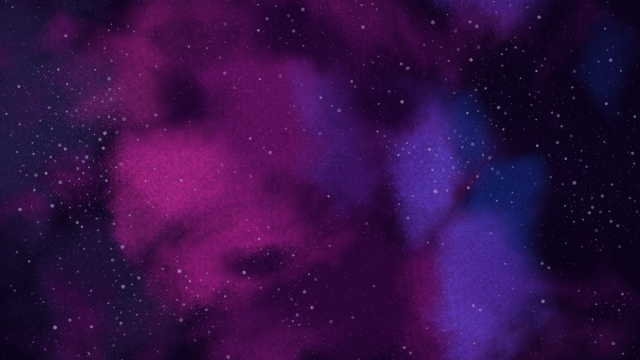
A Shadertoy shader for this texture:

```glsl
// A painted nebula: dark sky, slate haze, a magenta body, pink, violet and blue clouds.
// Each cloud is a soft ellipse whose edge is broken up by warped fractal noise;
// clustered dust and small pale stars are scattered on jittered grids.

float hash(vec2 p) {
    return fract(sin(dot(p, vec2(127.1, 311.7))) * 43758.5453);
}

float noise(vec2 p) {
    vec2 i = floor(p), f = fract(p);
    f = f * f * (3.0 - 2.0 * f);
    return mix(mix(hash(i), hash(i + vec2(1, 0)), f.x),
               mix(hash(i + vec2(0, 1)), hash(i + vec2(1, 1)), f.x), f.y);
}

float fbm(vec2 p) {
    float sum = 0.0, amp = 0.52;
    for (int i = 0; i < 5; i++) {
        sum += amp * noise(p);
        p = mat2(1.6, 1.2, -1.2, 1.6) * p + 7.3;
        amp *= 0.5;
    }
    return sum;
}

// Coverage of a ragged soft ellipse
float cloud(vec2 p, vec2 centre, vec2 radius) {
    float ragged = (fbm(p * 5.5 + centre * 17.0) - 0.5) * 1.7;
    return smoothstep(1.25, 0.25, length((p - centre) / radius) + ragged);
}

// Gaussian density of a star cluster
float cluster(vec2 p, vec2 centre, vec2 radius) {
    vec2 d = (p - centre) / radius;
    return exp(-dot(d, d));
}

// One jittered star per cell, kept with the given chance
float stars(vec2 p, float cells, float size, float chance) {
    p = mat2(0.8, 0.6, -0.6, 0.8) * p * cells;
    vec2 id = floor(p);
    vec2 spot = 0.32 + 0.36 * vec2(hash(id + 3.1), hash(id + 8.7));
    float pick = hash(id + 21.3);
    float radius = size * mix(0.4, 1.0, pow(hash(id + 5.9), 3.0));
    float blur = 0.75 * cells / iResolution.y;
    float disc = smoothstep(radius + blur, radius - blur, length(fract(p) - spot));
    return disc * step(pick, chance) * mix(0.3, 1.0, hash(id + 13.7));
}

void mainImage(out vec4 fragColor, in vec2 fragCoord) {
    vec2 uv = fragCoord / iResolution.y;
    vec2 warp = vec2(fbm(uv * 3.0 + 2.0), fbm(uv * 3.0 + 19.0)) - 0.5;
    float grain = noise(uv * 210.0) - 0.5;
    vec2 p = uv + 0.16 * warp + 0.008 * grain;
    float billow = fbm(p * 4.0 + 31.0);

    // Sky and slate haze on the left
    vec3 color = mix(vec3(0.035, 0.005, 0.085), vec3(0.06, 0.015, 0.13), billow);
    float slate = max(cloud(p, vec2(0.10, 0.70), vec2(0.28, 0.42)),
                      cloud(p, vec2(0.32, 0.22), vec2(0.24, 0.24)) * 0.7);
    color = mix(color, vec3(0.14, 0.11, 0.28), slate * 0.85);

    // Magenta body
    float body = max(cloud(p, vec2(0.80, 0.70), vec2(0.68, 0.62)),
                     cloud(p, vec2(0.88, 0.18), vec2(0.70, 0.42)));
    vec3 magenta = mix(vec3(0.18, 0.02, 0.23), vec3(0.38, 0.06, 0.37),
                       smoothstep(0.3, 0.7, billow));
    color = mix(color, magenta, body * 0.95);

    // Pink clouds, a crescent open to the upper right
    vec3 pink = mix(vec3(0.46, 0.06, 0.41), vec3(0.70, 0.15, 0.54), billow);
    float glow = max(cloud(p, vec2(0.48, 0.50), vec2(0.19, 0.18)),
                     cloud(p, vec2(0.64, 0.25), vec2(0.20, 0.17)));
    glow = max(glow, 0.65 * cloud(p, vec2(0.38, 0.78), vec2(0.14, 0.30)));
    color = mix(color, pink, glow * 0.85);

    // Blue rim and violet column on the right
    float blue = max(cloud(p, vec2(1.28, 0.62), vec2(0.16, 0.24)),
                     cloud(p, vec2(1.43, 0.36), vec2(0.13, 0.22)));
    blue = max(blue, 0.5 * cloud(p, vec2(1.68, 0.77), vec2(0.07, 0.14)));
    color = mix(color, vec3(0.07, 0.14, 0.46), blue * 0.75);
    float violet = max(cloud(p, vec2(1.15, 0.52), vec2(0.13, 0.25)),
                       cloud(p, vec2(1.34, 0.18), vec2(0.16, 0.22)));
    violet = max(violet, 0.8 * cloud(p, vec2(1.35, 1.00), vec2(0.17, 0.11)));
    violet = max(violet, 0.5 * cloud(p, vec2(0.92, 0.62), vec2(0.13, 0.22)));
    color = mix(color, mix(vec3(0.29, 0.10, 0.52), vec3(0.34, 0.25, 0.76), billow),
                violet * 0.85);

    // Dark hollows
    float hollow = max(cloud(p, vec2(0.48, 0.74), vec2(0.10, 0.11)),
                       cloud(p, vec2(0.77, 0.91), vec2(0.17, 0.10)));
    hollow = max(hollow, cloud(p, vec2(0.75, 0.27), vec2(0.09, 0.06)));
    hollow = max(hollow, cloud(p, vec2(1.07, 0.72), vec2(0.11, 0.08)));
    color = mix(color, vec3(0.10, 0.01, 0.17), hollow * 0.8);

    // Sprayed paint grain
    color *= 1.0 + 0.22 * grain;

    // Clustered dust and stars
    float dense = cluster(uv, vec2(0.24, 0.60), vec2(0.17, 0.26))
                + cluster(uv, vec2(0.50, 0.17), vec2(0.28, 0.17))
                + cluster(uv, vec2(1.28, 0.62), vec2(0.13, 0.24))
                + cluster(uv, vec2(1.62, 0.38), vec2(0.16, 0.22))
                + cluster(uv, vec2(1.07, 0.86), vec2(0.24, 0.12));
    dense = (0.12 + dense) * smoothstep(0.25, 0.7, fbm(uv * 7.0 + 50.0));
    float dust = stars(uv, 115.0, 0.24, 0.05 + 0.35 * dense);
    float bright = stars(uv + 4.0, 48.0, 0.26, 0.03 + 0.42 * dense);
    color = mix(color, vec3(0.58, 0.46, 0.70), 0.45 * dust);
    color = mix(color, vec3(0.74, 0.66, 0.84), 0.65 * bright);

    fragColor = vec4(color, 1.0);
}
```
